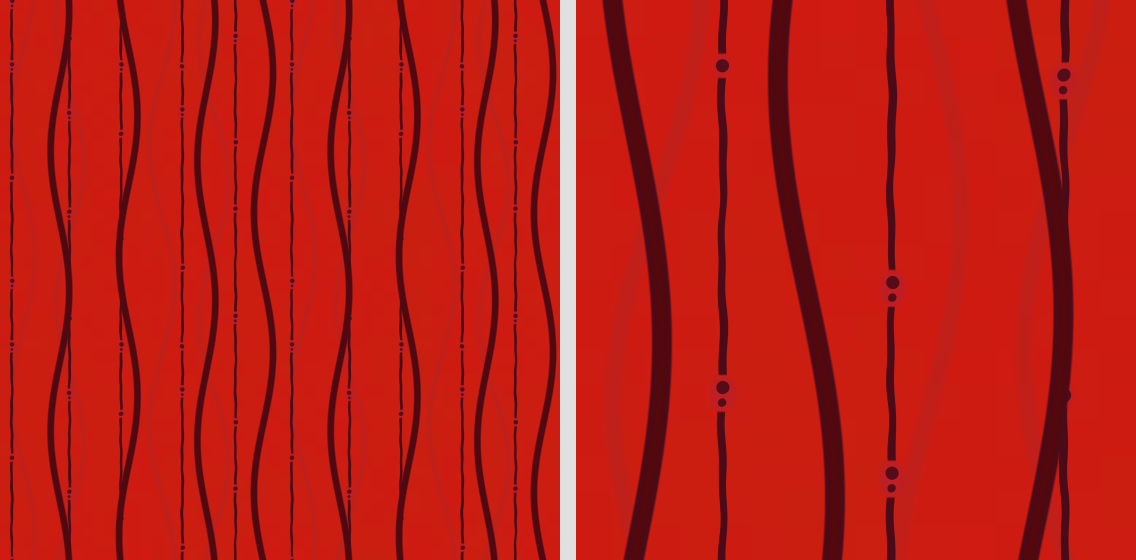
Left: the whole. Right: its middle third, enlarged.
This pattern is drawn by a WebGL 1 fragment shader. Its source:

```glsl
precision highp float;
// Red wallpaper of vertical strokes: bold dark waves, faint ghost waves and thin
// dashed lines with dotted breaks. One tile, repeated 2 x 2, is built from
// cosine curves and wrapped distances over a slightly mottled ground.
uniform vec2 u_resolution;

const float TAU = 6.2831853;

float hash(vec2 p) {
  vec3 q = fract(vec3(p.xyx) * vec3(0.1031, 0.1030, 0.0973));
  q += dot(q, q.yzx + 33.33);
  return fract((q.x + q.y) * q.z);
}

// Value noise on a lattice that wraps after `cells`
float wrapNoise(vec2 p, vec2 cells) {
  vec2 i = floor(p);
  vec2 f = fract(p);
  f = f * f * (3.0 - 2.0 * f);
  vec2 a = mod(i, cells);
  vec2 b = mod(i + 1.0, cells);
  return mix(mix(hash(a), hash(vec2(b.x, a.y)), f.x),
             mix(hash(vec2(a.x, b.y)), hash(b), f.x), f.y);
}

// Signed offset to the nearest repeat, in -0.5 .. 0.5
float wrapped(float d) {
  return fract(d + 0.5) - 0.5;
}

float inside(float d, float radius, float soft) {
  return 1.0 - smoothstep(radius - soft, radius + soft, d);
}

// Distance to a vertical wave that is furthest right at height `peak`
float wave(vec2 p, float center, float swing, float peak) {
  float angle = TAU * (p.y - peak);
  float slope = TAU * swing * sin(angle);
  return abs(wrapped(p.x - center - swing * cos(angle))) / sqrt(1.0 + slope * slope);
}

void ghostWave(inout vec3 color, float d, float soft) {
  color = mix(color, vec3(0.735, 0.13, 0.11), 0.75 * inside(d, 0.0095, soft + 0.003));
}

void boldWave(inout vec3 color, float d, float soft) {
  color = mix(color, vec3(0.29, 0.04, 0.09), inside(d, 0.0118, soft + 0.001));
  color = mix(color, vec3(0.32, 0.03, 0.05), inside(d, 0.0065, soft + 0.003));
}

// Thin uneven line at x, broken by dots at three heights
void dashedLine(inout vec3 color, vec2 p, float x, vec3 breaks, float soft) {
  float wobble = 0.0012 * sin(TAU * (5.0 * p.y + 7.0 * x))
               + 0.0008 * sin(TAU * (13.0 * p.y + 3.0 * x));
  float dx = wrapped(p.x - x - wobble);
  float width = 0.0046 + 0.0013 * (wrapNoise(vec2(x * 90.0, p.y * 24.0), vec2(96.0, 24.0)) - 0.5);
  float ink = inside(abs(dx), width, soft);
  float dots = 0.0;
  float halo = 0.0;
  for (int i = 0; i < 3; i++) {
    float at = i == 0 ? breaks.x : (i == 1 ? breaks.y : breaks.z);
    float dy = wrapped(p.y - at);
    float paired = step(0.5, hash(vec2(x, at) * 97.0));
    float gap = mix(0.0145, 0.022, paired);
    ink *= 1.0 - inside(abs(dy), gap, soft + 0.001);
    // One large dot, or a large and a small one
    float large = length(vec2(dx, dy + 0.007 * paired));
    float small = length(vec2(dx, dy - 0.011));
    dots = max(dots, inside(large, 0.0078, soft));
    dots = max(dots, paired * inside(small, 0.005, soft));
    halo = max(halo, inside(length(vec2(dx * 1.4, dy)), gap, 0.006));
  }
  color = mix(color, vec3(0.72, 0.12, 0.17), 0.65 * halo);
  color = mix(color, vec3(0.29, 0.04, 0.09), max(ink, 0.92 * dots));
}

void main() {
  vec2 uv = gl_FragCoord.xy / u_resolution;
  vec2 tile = fract(2.0 * vec2(uv.x, 1.0 - uv.y));
  float soft = 1.4 / min(u_resolution.x, u_resolution.y);

  // Ground with faint square patches
  vec2 block = (floor(uv * 48.0) + 0.5) / 48.0;
  float patches = wrapNoise(block * vec2(16.0, 8.0), vec2(16.0, 8.0));
  patches = 0.7 * patches + 0.3 * hash(floor(uv * 48.0));
  vec3 color = mix(vec3(0.815, 0.10, 0.07), vec3(0.785, 0.125, 0.065), patches);

  // Ghost waves
  ghostWave(color, wave(tile, 0.083, 0.042, 0.92), soft);
  ghostWave(color, wave(tile, 0.250, 0.050, 0.585), soft);
  ghostWave(color, wave(tile, 0.578, 0.045, 0.02), soft);
  ghostWave(color, wave(tile, 0.763, 0.052, 0.65), soft);

  // Dashed lines
  dashedLine(color, tile, 0.042, vec3(0.010, 0.237, 0.635), soft);
  dashedLine(color, tile, 0.248, vec3(0.138, 0.410, 0.763), soft);
  dashedLine(color, tile, 0.432, vec3(0.237, 0.478, 0.852), soft);
  dashedLine(color, tile, 0.651, vec3(0.237, 0.398, 0.956), soft);
  dashedLine(color, tile, 0.841, vec3(0.135, 0.508, 0.745), soft);

  // Bold waves
  boldWave(color, wave(tile, 0.214, 0.033, 0.04), soft);
  boldWave(color, wave(tile, 0.458, 0.033, 0.415), soft);
  boldWave(color, wave(tile, 0.737, 0.032, 0.075), soft);
  boldWave(color, wave(tile, 0.941, 0.034, 0.26), soft);

  gl_FragColor = vec4(color, 1.0);
}
```
